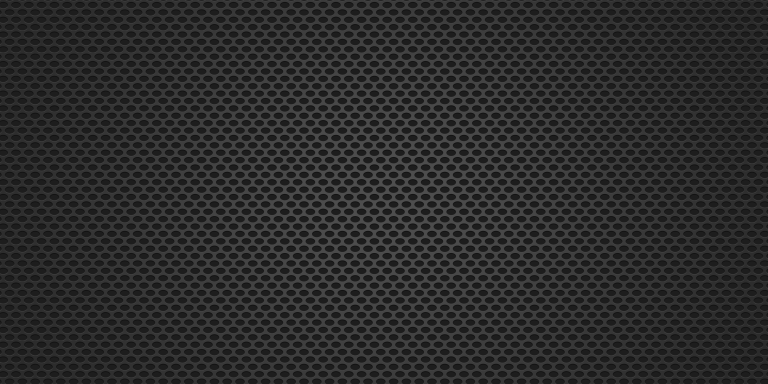
Give the GLSL for this texture, as a Shadertoy shader.

```glsl
// Dark perforated metal grille: staggered oval holes under a soft central light.

const vec2  REPEATS      = vec2(60.0, 52.0);   // holes across, rows down
const vec2  PHASE        = vec2(0.75, 0.31);   // first hole centre, in cells
const float ROW_HEIGHT   = 0.866;              // row pitch relative to hole pitch
const float HOLE_RADIUS  = 0.372;
const float FLOOR_RADIUS = 0.345;
const float FLOOR_DROP   = 0.085;              // floor shift that leaves a top shadow
const float LIP_WIDTH    = 0.055;
const float EDGE_SOFT    = 0.025;
const vec2  LIGHT_SHAPE  = vec2(1.0, 0.62);
const float LIGHT_REACH  = 0.60;
const int   SAMPLES      = 4;                  // per axis, for smooth edges

const vec3 METAL_LIT   = vec3(0.305);
const vec3 METAL_DIM   = vec3(0.165);
const vec3 LIP_COLOR   = vec3(0.300);
const vec3 HOLE_SHADOW = vec3(0.070);
const vec3 HOLE_FLOOR  = vec3(0.115);

// Coverage of a shape from its signed distance (negative inside).
float coverage(float dist) {
    return 1.0 - smoothstep(-EDGE_SOFT, EDGE_SOFT, dist);
}

// Position relative to the nearest hole centre; the hole pitch is 1.
vec2 holeSpace(vec2 uv) {
    vec2 grid = uv * REPEATS - PHASE;
    float row = floor(grid.y + 0.5);
    float x = fract(grid.x - 0.5 * mod(row, 2.0) + 0.5) - 0.5;
    return vec2(x, (grid.y - row) * ROW_HEIGHT);
}

vec3 grille(vec2 uv) {
    vec2 p = holeSpace(uv);
    float radius = length(p);

    // Sheet metal, fading away from the centre
    float falloff = smoothstep(0.0, LIGHT_REACH, length((uv - 0.5) * LIGHT_SHAPE));
    vec3 color = mix(METAL_LIT, METAL_DIM, falloff);

    // Bright lip along the lower rim
    float below = smoothstep(0.1, 0.9, -p.y / max(radius, 0.001));
    float lip = coverage(radius - HOLE_RADIUS - LIP_WIDTH) * below;
    color = mix(color, LIP_COLOR, lip * 0.8);

    // Shadowed hole with a lighter floor shifted down
    float hole = coverage(radius - HOLE_RADIUS);
    float ground = coverage(length(p + vec2(0.0, FLOOR_DROP)) - FLOOR_RADIUS);
    return mix(color, mix(HOLE_SHADOW, HOLE_FLOOR, ground), hole);
}

void mainImage(out vec4 fragColor, in vec2 fragCoord) {
    // Average a small grid of samples inside each pixel
    vec3 sum = vec3(0.0);
    for (int j = 0; j < SAMPLES; j++) {
        for (int i = 0; i < SAMPLES; i++) {
            vec2 offset = (vec2(i, j) + 0.5) / float(SAMPLES) - 0.5;
            sum += grille((fragCoord + offset) / iResolution.xy);
        }
    }
    fragColor = vec4(sum / float(SAMPLES * SAMPLES), 1.0);
}
```
